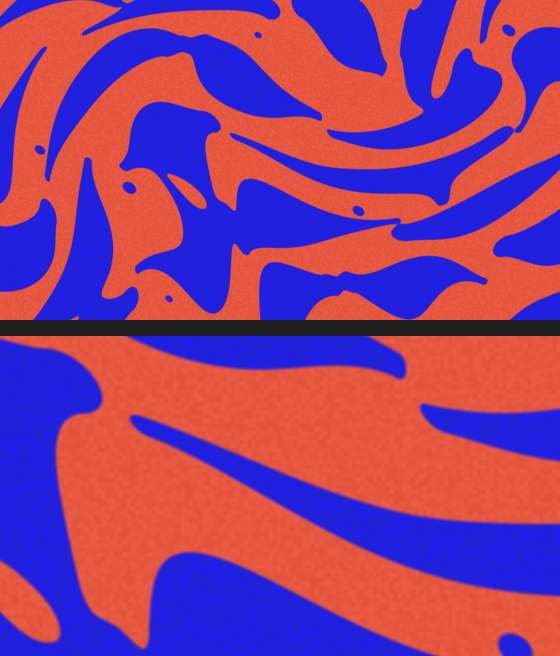
Top, the full canvas; bottom, a detail of the centre.
A Shadertoy shader for this pattern:

```glsl
// Flowing blue cut-out shapes and small dots on warm orange.
// Tapered strokes sit in a brick layout, melt together where they meet,
// and are turned by soft area-preserving swirls; a fine grain covers all.

#define ORANGE      vec3(0.90, 0.34, 0.25)
#define DEEP_BLUE   vec3(0.13, 0.13, 0.835)
#define BRIGHT_BLUE vec3(0.12, 0.12, 0.905)
#define BRICK       vec2(0.50, 0.235)
#define TILT        0.35
#define TURN        0.50
#define MELT        0.03
#define LIMB_CHANCE 0.30
#define DOT_CELL    0.24
#define EDGE        0.0028
#define GRAIN_SCALE 230.0

const float PI = 3.14159265;

vec3 hash(vec2 p) {
    vec3 q = fract(p.xyx * vec3(0.1031, 0.1030, 0.0973));
    q += dot(q, q.yxz + 33.33);
    return fract((q.xxy + q.yzz) * q.zyx);
}

float valueNoise(vec2 p) {
    vec2 cell = floor(p), f = fract(p);
    f = f * f * (3.0 - 2.0 * f);
    float low  = mix(hash(cell).x, hash(cell + vec2(1, 0)).x, f.x);
    float high = mix(hash(cell + vec2(0, 1)).x, hash(cell + 1.0).x, f.x);
    return mix(low, high, f.y);
}

// Union with a rounded inner corner
float meltMin(float a, float b, float k) {
    float h = max(k - abs(a - b), 0.0) / k;
    return min(a, b) - 0.25 * h * h * k;
}

vec2 turn(vec2 p, float angle) {
    float c = cos(angle), s = sin(angle);
    return mat2(c, -s, s, c) * p;
}

// Turns the plane around a centre, fading with distance
vec2 swirl(vec2 p, vec2 centre, float angle, float size) {
    vec2 q = p - centre;
    return centre + turn(q, angle * exp(-dot(q, q) / (size * size)));
}

// Swirls and shears never fold the plane, so shapes keep their area
vec2 flow(vec2 p) {
    p = swirl(p, vec2(0.25, 0.35), 1.0, 0.42);
    p = swirl(p, vec2(0.90, 0.78), -1.2, 0.40);
    p = swirl(p, vec2(1.52, 0.85), 1.3, 0.30);
    p.x += 0.05 * sin(7.0 * p.y + 0.8);
    p.y += 0.05 * sin(7.5 * p.x + 2.3);
    return turn(p, TILT);
}

// Distance to a limb that thins from its root to its tip
float limb(vec2 q, vec2 tip) {
    float t = clamp(dot(q, tip) / dot(tip, tip), 0.0, 1.0);
    return length(q - tip * t) - mix(0.045, 0.012, t);
}

// Curved stroke with one blunt and one fine end, sometimes branching
float stroke(vec2 q, vec2 id) {
    vec3 shape = hash(id + 17.0), bend = hash(id + 71.0);
    q = turn(q, (hash(id + 29.0).x - 0.5) * TURN);
    if (shape.x < 0.5) q.x = -q.x;

    float halfLength = mix(0.18, 0.25, shape.y);
    float t = clamp(q.x / halfLength, -1.0, 1.0);
    float s = 0.5 + 0.5 * t;
    float sway = (bend.x - 0.5) * 0.12;
    float centre = sway * sin(PI * (1.7 * s + bend.y));
    float belly = sin(PI * pow(s, 0.8));
    float radius = mix(0.035, 0.012, s)
                 + mix(0.040, 0.075, shape.z) * belly * belly;
    float d = length(q - vec2(t * halfLength, centre)) - radius;

    if (bend.z < LIMB_CHANCE) {
        float side = bend.y < 0.5 ? -1.0 : 1.0;
        vec2 tip = vec2((shape.z - 0.5) * 0.20, side * 0.18);
        d = meltMin(d, limb(q + vec2(0.06, 0.0), tip), 0.08);
    }
    return d;
}

float strokes(vec2 canvas) {
    vec2 p = flow(canvas);
    float d = 1.0, row = floor(p.y / BRICK.y);
    for (int j = -1; j <= 1; j++) {
        float y = row + float(j);
        float shift = 0.5 * mod(y, 2.0) + 0.25 * hash(vec2(y, 5.0)).x;
        float column = floor(p.x / BRICK.x - shift);
        for (int i = -1; i <= 1; i++) {
            vec2 id = vec2(column + float(i), y);
            vec2 middle = (id + 0.5 + vec2(shift, 0.0)) * BRICK;
            d = meltMin(d, stroke(p - middle, id), MELT);
        }
    }
    return d;
}

// Oval dots, kept only where the ground is open
float dots(vec2 p) {
    vec2 id = floor(p / DOT_CELL);
    vec3 h = hash(id + 41.0);
    vec2 centre = (id + mix(vec2(0.2), vec2(0.8), h.xy)) * DOT_CELL;
    if (strokes(centre) < 0.034) return 1.0;
    vec2 q = p - centre;
    q.y += 0.3 * q.x;
    return length(q * vec2(0.85, 1.0)) - mix(0.009, 0.018, h.z);
}

void mainImage(out vec4 fragColor, in vec2 fragCoord) {
    vec2 p = fragCoord / iResolution.y;

    // Undo the stretch of the flow to keep edges evenly crisp
    float d = strokes(p);
    float slope = length(vec2(dFdx(d), dFdy(d))) * iResolution.y;
    d = min(d / clamp(slope, 0.4, 3.0), dots(p));
    float edge = max(EDGE, 0.7 / iResolution.y);
    float ink = 1.0 - smoothstep(-edge, edge, d);

    // Fine printed grain
    float grain = valueNoise(p * GRAIN_SCALE);
    vec3 blue = mix(DEEP_BLUE, BRIGHT_BLUE, smoothstep(0.3, 0.7, grain));
    vec3 ground = ORANGE + (grain - 0.5) * vec3(0.03, 0.05, 0.05);
    fragColor = vec4(mix(ground, blue, ink), 1.0);
}
```
